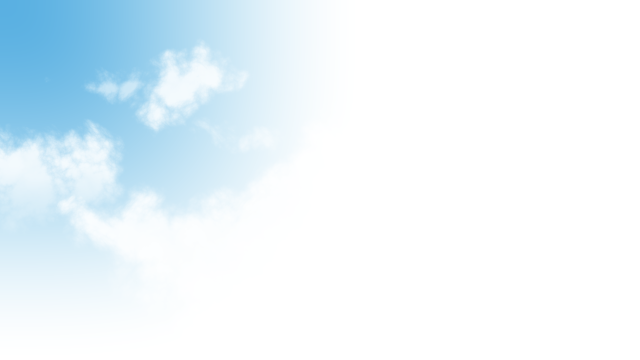
Write a WebGL 1 fragment shader that draws this background.

```glsl
precision highp float;
// Blue sky in the upper left corner dissolving into white, with a small cloud,
// a cloud at the left border and a broad bank below. Soft distance fields give
// the cloud outlines; layered cellular noise and sines make them billow.

uniform vec2 u_resolution;

vec2 hash2(vec2 cell) {
  vec2 s = vec2(dot(cell, vec2(127.1, 311.7)), dot(cell, vec2(269.5, 183.3)));
  return fract(sin(s) * 43758.55);
}

// Distance to the nearest scattered point, one point per grid cell.
float cellular(vec2 p) {
  vec2 cell = floor(p), local = fract(p);
  float nearest = 2.0;
  for (int j = -1; j <= 1; j++) {
    for (int i = -1; i <= 1; i++) {
      vec2 offset = vec2(float(i), float(j));
      vec2 toPoint = offset + hash2(cell + offset) - local;
      nearest = min(nearest, dot(toPoint, toPoint));
    }
  }
  return sqrt(nearest);
}

// Layered cells, roughly centred on zero: round lumps with finer lumps on them.
float billow(vec2 p) {
  float sum = 0.0, weight = 0.5;
  for (int i = 0; i < 5; i++) {
    sum += weight * (0.48 - cellular(p));
    p = mat2(1.6, 1.2, -1.2, 1.6) * p + 7.3;
    weight *= 0.55;
  }
  return sum;
}

// Bends the plane with layered sines so the edges fray unevenly.
vec2 fray(vec2 p) {
  vec2 bent = p;
  float frequency = 21.0;
  for (int i = 0; i < 4; i++) {
    bent += 0.16 / frequency * sin(frequency * bent.yx + vec2(1.3, 4.1));
    frequency *= 1.9;
  }
  return bent;
}

// Soft ellipse field, positive inside.
float puff(vec2 p, vec2 center, vec2 radius) {
  return (1.0 - length((p - center) / radius)) * min(radius.x, radius.y);
}

void main() {
  // Canvas heights, measured rightward and downward from the top left corner.
  vec2 p = vec2(gl_FragCoord.x, u_resolution.y - gl_FragCoord.y) / u_resolution.y;

  // Sky: rounded-square falloff from the blue corner to white.
  float reach = pow(p.x * p.x * p.x + p.y * p.y * p.y, 1.0 / 3.0);
  float fade = smoothstep(0.0, 1.02, reach);
  vec3 sky = mix(vec3(0.35, 0.69, 0.885), vec3(1.0), fade);
  sky.g += 0.02 * fade * (1.0 - fade);

  vec2 q = fray(p);
  float lumps = billow(q * 10.0);
  float ragged = 0.13 * lumps;

  // Small upper cloud, rising to the right.
  float upper = puff(q, vec2(0.575, 0.205), vec2(0.068, 0.056));
  upper = max(upper, puff(q, vec2(0.495, 0.245), vec2(0.10, 0.075)));
  upper = max(upper, puff(q, vec2(0.435, 0.300), vec2(0.055, 0.045)));
  float cover = 0.88 * smoothstep(-0.02, 0.055, upper + ragged);

  // Thin wisps drifting around it.
  float wisps = puff(q, vec2(0.350, 0.240), vec2(0.055, 0.022));
  wisps = max(wisps, puff(q, vec2(0.280, 0.248), vec2(0.028, 0.010)));
  wisps = max(wisps, puff(q, vec2(0.605, 0.350), vec2(0.035, 0.027)));
  wisps = max(wisps, puff(q, vec2(0.735, 0.398), vec2(0.045, 0.024)));
  cover = max(cover, 0.55 * smoothstep(-0.015, 0.045, wisps + ragged));

  // Left cloud, crisp on top and dissolving downward.
  float left = puff(q, vec2(0.065, 0.465), vec2(0.125, 0.095));
  left = max(left, puff(q, vec2(0.090, 0.410), vec2(0.060, 0.050)));
  left = max(left, puff(q, vec2(0.080, 0.530), vec2(0.150, 0.085)));
  left = max(left, puff(q, vec2(0.245, 0.430), vec2(0.068, 0.060)));
  left = max(left, puff(q, vec2(0.245, 0.510), vec2(0.085, 0.085)));
  float leftCover = smoothstep(-0.02, 0.06, left + ragged);
  leftCover *= 0.9 - 0.6 * smoothstep(0.45, 0.63, p.y);
  cover = max(cover, leftCover);

  // Bank: below a crest that climbs rightward, right of a slanted flank.
  float crest = 0.555 - 0.25 * smoothstep(0.6, 1.0, q.x) + 0.012 * sin(q.x * 27.0);
  float flank = 0.66 * (q.x - 0.16 - 0.9 * (q.y - 0.58));
  float bank = min(q.y - crest, flank);
  float softness = mix(0.07, 0.12, smoothstep(0.6, 0.8, p.y));
  cover = max(cover, 0.92 * smoothstep(-0.025, softness, bank + ragged));

  // Faint blue shading in the hollows of the clouds.
  vec3 cloud = mix(vec3(0.91, 0.96, 0.985), vec3(0.985, 0.995, 1.0),
                   smoothstep(-0.3, 0.3, lumps));
  cloud = mix(cloud, vec3(1.0), fade);
  gl_FragColor = vec4(mix(sky, cloud, cover), 1.0);
}
```
